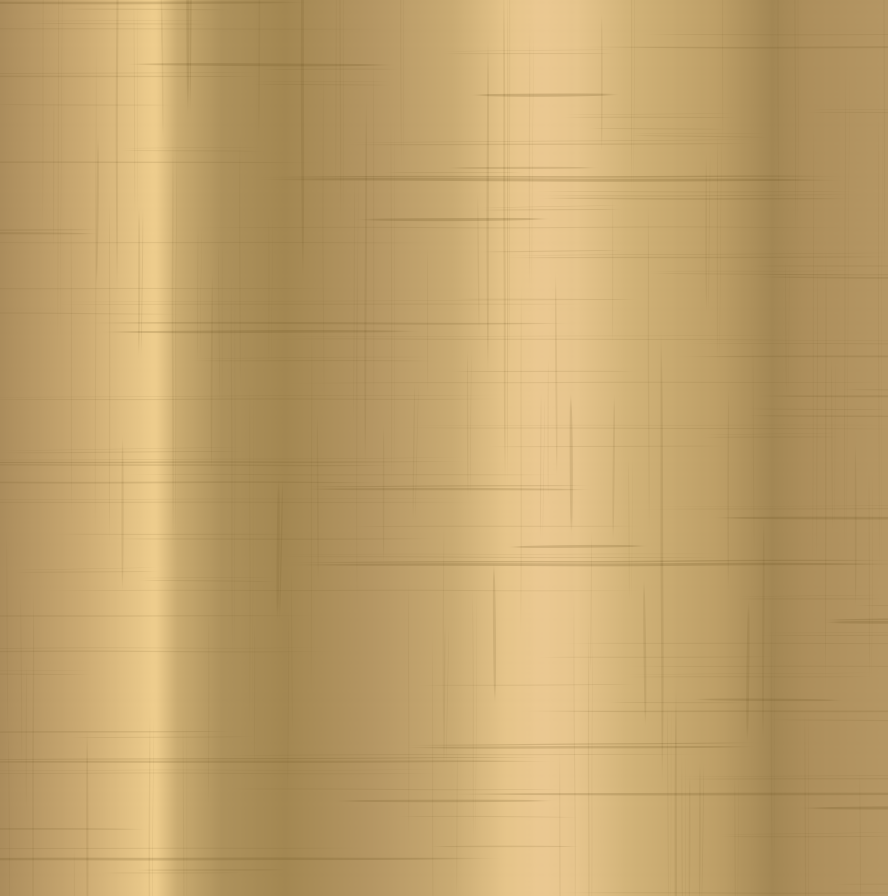
Write a WebGL 1 fragment shader that draws this texture.

```glsl
precision highp float;

uniform vec2 u_resolution;

float hash(float n) {
    return fract(sin(n * 12.9898 + 4.137) * 43758.547);
}

float gradientNoise(float x) {
    float cell = floor(x);
    float f = x - cell;
    float left = (hash(cell) * 2.0 - 1.0) * f;
    float right = (hash(cell + 1.0) * 2.0 - 1.0) * (f - 1.0);
    return mix(left, right, f * f * (3.0 - 2.0 * f));
}

vec3 blendStop(vec3 base, vec3 tone, float x, float start, float end) {
    return mix(base, tone, clamp((x - start) / (end - start), 0.0, 1.0));
}

// Vertical bands of reflected light
vec3 metalGradient(float x) {
    vec3 c = vec3(0.67, 0.55, 0.36);
    c = blendStop(c, vec3(0.80, 0.67, 0.45), x, 0.0, 0.095);
    c = blendStop(c, vec3(0.93, 0.80, 0.55), x, 0.095, 0.172);
    c = blendStop(c, vec3(0.79, 0.67, 0.44), x, 0.176, 0.200);
    c = blendStop(c, vec3(0.68, 0.57, 0.36), x, 0.200, 0.250);
    c = blendStop(c, vec3(0.64, 0.53, 0.32), x, 0.250, 0.320);
    c = blendStop(c, vec3(0.71, 0.59, 0.39), x, 0.320, 0.420);
    c = blendStop(c, vec3(0.79, 0.67, 0.45), x, 0.420, 0.510);
    c = blendStop(c, vec3(0.90, 0.77, 0.54), x, 0.510, 0.570);
    c = blendStop(c, vec3(0.92, 0.785, 0.57), x, 0.570, 0.610);
    c = blendStop(c, vec3(0.90, 0.77, 0.55), x, 0.610, 0.650);
    c = blendStop(c, vec3(0.82, 0.70, 0.47), x, 0.650, 0.710);
    c = blendStop(c, vec3(0.74, 0.62, 0.40), x, 0.710, 0.810);
    c = blendStop(c, vec3(0.64, 0.53, 0.33), x, 0.810, 0.870);
    c = blendStop(c, vec3(0.68, 0.56, 0.36), x, 0.870, 0.910);
    return blendStop(c, vec3(0.71, 0.59, 0.39), x, 0.910, 1.0);
}

// Portion of one pixel covered by a strand of the given half width
float strandCoverage(float offset, float halfWidth, float pixel) {
    float top = min(offset + 0.5 * pixel, halfWidth);
    float bottom = max(offset - 0.5 * pixel, -halfWidth);
    return max(top - bottom, 0.0) / pixel;
}

// Tapered scratches: along runs with the strokes, across cuts them
float scratches(float along, float across, float pixel, float seed, float reach) {
    float shade = 0.0;
    for (int i = 0; i < 110; i++) {
        float id = float(i) + seed;
        float row = (float(i) + hash(id)) / 110.0;
        float halfLength = mix(0.08, reach, pow(hash(id + 211.3), 2.0));
        float t = (along - hash(id + 419.7) * 1.1 + 0.05) / halfLength;
        float taper = max(1.0 - t * t, 0.0);
        float weight = pow(hash(id + 631.1), 4.0);
        float bend = 0.0012 * gradientNoise(along * 5.0 + id * 7.3);
        float offset = across - row - bend - 0.0015 * t * (hash(id + 853.9) - 0.5);
        float halfWidth = mix(0.0006, 0.0019, weight) * sqrt(taper);
        float strand = strandCoverage(offset, halfWidth, pixel);
        float twin = strandCoverage(offset - 0.0035 - 0.001 * t, halfWidth * 0.5, pixel);
        shade += (strand + twin * step(0.6, hash(id + 977.5)))
               * mix(0.11, 0.24, weight) * smoothstep(0.0, 0.5, taper);
    }
    return shade;
}

void main() {
    vec2 uv = gl_FragCoord.xy / u_resolution;
    vec2 pixel = 1.0 / u_resolution;
    vec3 color = metalGradient(uv.x);

    // Crossed brush marks
    float horizontal = scratches(uv.x, uv.y, pixel.y, 17.0, 0.42);
    float vertical = scratches(uv.y, uv.x, pixel.x, 1303.0, 0.30);
    float shade = min(horizontal + 0.65 * vertical, 0.4);
    color = mix(color, vec3(0.43, 0.33, 0.13), shade);

    // Faint brushed grain
    float grain = gradientNoise(uv.y * 190.0) + gradientNoise(uv.x * 150.0 + 400.0);
    color *= 1.0 + 0.008 * grain;

    gl_FragColor = vec4(color, 1.0);
}
```
